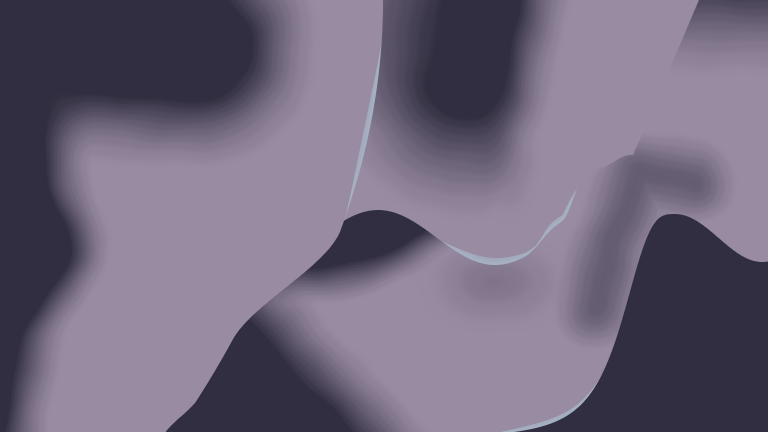
Reproduce this background procedurally as a Shadertoy shader.

```glsl
// Overlapping mauve ribbons with crisp pale rims and soft folds over a dark ground.

const vec3 GROUND = vec3(.19, .18, .25);
const vec3 MAUVE = vec3(.598, .545, .635);
const vec3 RIM = vec3(.65, .70, .77);

vec2 hashGradient(vec2 cell) {
    float a = 6.2832 * fract(sin(dot(cell, vec2(127.1, 311.7))) * 43758.5);
    return vec2(cos(a), sin(a));
}

float gradientNoise(vec2 p) {
    vec2 i = floor(p), f = fract(p), u = f * f * (3. - 2. * f);
    vec2 e = vec2(0, 1);
    return mix(mix(dot(hashGradient(i), f), dot(hashGradient(i + e.yx), f - e.yx), u.x),
               mix(dot(hashGradient(i + e), f - e), dot(hashGradient(i + 1.), f - 1.), u.x), u.y);
}

float segmentDistance(vec2 p, vec2 a, vec2 b) {
    vec2 q = p - a, v = b - a;
    return length(q - v * clamp(dot(q, v) / dot(v, v), 0., 1.));
}

// Rises from 0 to 1 over the given width and eases out
float fade(float d, float width) {
    float t = clamp(d / width, 0., 1.);
    return t * (1.5 - .5 * t * t);
}

float blob(vec2 p, vec2 centre, vec2 size) {
    vec2 q = (p - centre) / size;
    return exp(-dot(q, q));
}

// Approximate distance to the zero line of f
float edgeDistance(float f, float pixel) {
    return f * pixel / max(length(vec2(dFdx(f), dFdy(f))), 1e-6);
}

// Hump that is zero outside [a, b]
float taper(float x, float a, float b) {
    return sin(3.14159 * clamp((x - a) / (b - a), 0., 1.));
}

// Crisp ribbon edges; positive inside
float leftEdge(vec2 p) {
    float t = 4.32 - p.y;
    return 3.83 - .08 * t * t - .58 * smoothstep(2.3, 3.4, t)
         - .1 * smoothstep(4., 4.32, t) - p.x;
}

float middleEdge(vec2 p) {
    float x = p.x;
    float y = 1.945 + .275 * cos(min((x - 3.78) * 2.685, 6.2832));
    y += .1 * smoothstep(5.25, 5.55, x) + .33 * smoothstep(5.62, 5.86, x);
    y += .12 * smoothstep(6., 6.3, x) + 2.35 * max(x - 6.33, 0.);
    return p.y - y;
}

float backEdge(vec2 p) {
    float u = pow(max(6.75 - p.x, 0.) / .55, 3.2);
    float y = 1.94 + .24 * cos(max(p.x - 6.75, 0.) * 3.6) - 2.25 * u / (1. + u);
    return p.y - y;
}

// Soft light across each ribbon: 0 ground, 1 mauve
float leftLight(vec2 p) {
    float hollow = segmentDistance(p, vec2(-1, 4.05), vec2(1.95, 3.87)) - .55;
    float side = p.x - .05 - .13 * p.y - .4 * exp(-pow((p.y - 1.8) / .6, 2.));
    return fade(hollow, .78) * fade(side, .5);
}

float middleLight(vec2 p) {
    float hollow = segmentDistance(p, vec2(4.66, 3.5), vec2(4.88, 4.6)) - .36;
    float s = fade(hollow, mix(1.15, .58, smoothstep(4.8, 5.25, p.x)));
    s *= 1. - .35 * smoothstep(2.9, 4.1, p.y) * smoothstep(4.6, 4.2, p.x);
    return s * (1. - .22 * blob(p, vec2(5.08, 2.75), vec2(.2, .4)));
}

float backLight(vec2 p) {
    float eye = 1.64 + .27 * pow(max(p.x - 3.1, 0.), 2.) - p.y;
    float corner = dot(p - vec2(2.48, 1.1), vec2(.733, .68));
    float s = fade(eye, .4) * fade(corner, .68);
    s = mix(s, fade(4.5 - p.y, 1.05), smoothstep(5.6, 6., p.x));
    float fold = min(segmentDistance(p, vec2(6.95, 2.5), vec2(6.4, 2.6)),
                 min(segmentDistance(p, vec2(6.4, 2.6), vec2(6.12, 1.9)),
                     segmentDistance(p, vec2(6.12, 1.9), vec2(5.97, 1.25))));
    s *= mix(.5, 1., smoothstep(0., .48, fold));
    return s * (1. - .25 * blob(p, vec2(4.95, 1.5), vec2(.45, .3)));
}

// Lays one ribbon, with its rim, over the colour below
vec3 layer(vec3 below, float d, float light, float rimWidth, float pixel) {
    light -= .7 * sin(light * 62.83) / 62.83;    // faint terraces
    vec3 col = mix(GROUND, MAUVE, light);
    float rim = clamp((rimWidth - d) / pixel, 0., 1.);
    col = mix(col, mix(RIM, MAUVE, .4 * clamp(d / .08, 0., 1.)), rim);
    return mix(below, col, clamp(.5 + d / pixel, 0., 1.));
}

void mainImage(out vec4 fragColor, in vec2 fragCoord) {
    float pixel = 4.32 / iResolution.y;
    vec2 p = fragCoord * pixel;
    p.x *= 7.68 / (iResolution.x * pixel);
    vec2 soft = p + .05 * vec2(gradientNoise(p * 2.5), gradientNoise(p * 2.5 + 19.));

    float back = edgeDistance(backEdge(p), pixel);
    float middle = edgeDistance(middleEdge(p), pixel);
    float left = edgeDistance(leftEdge(p), pixel);
    float middleRim = .075 * taper(p.x, 4.4, 5.42) + .055 * taper(p.x, 5.36, 5.78);

    vec3 col = layer(GROUND, back, backLight(soft), .05 * taper(p.x, 4.85, 6.05), pixel);
    col = layer(col, middle, middleLight(soft), middleRim, pixel);
    col = layer(col, left, leftLight(soft), .06 * taper(p.y, 2.1, 3.95), pixel);
    fragColor = vec4(col, 1);
}
```
